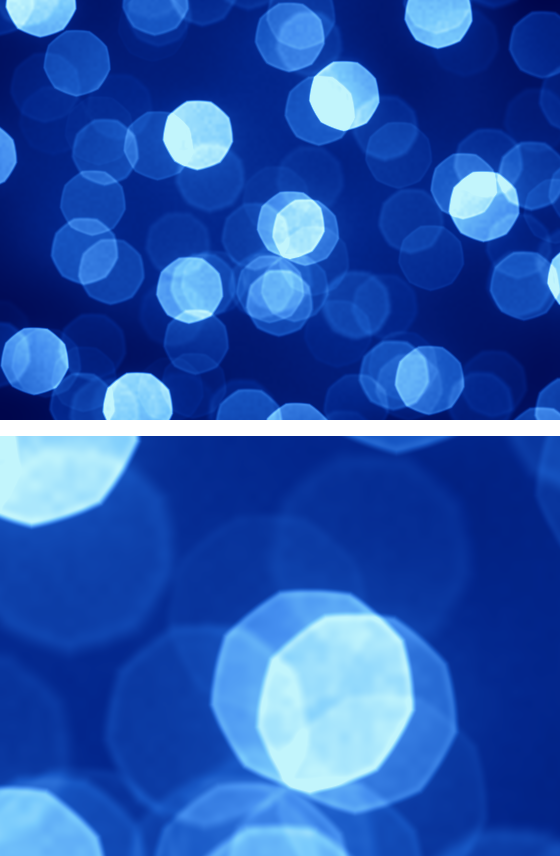
Top, the full canvas; bottom, a detail of the centre.
Reproduce this background procedurally as a WebGL 2 fragment shader.

```glsl
#version 300 es
precision highp float;
// Blue bokeh: translucent, slightly polygonal lens discs over a cloudy navy ground.
// Three scattered layers (faint, medium, bright) add up to one light level,
// which a six-step colour ramp turns into navy, blue, sky and pale cyan.

uniform vec2 u_resolution;
out vec4 fragColor;

const float TAU = 6.2831853;
const float DISC_RADIUS = 0.083;   // all lengths are in canvas heights
const float BLADES = 9.0;          // sides of the lens aperture
const float MARGIN = 0.07;         // how far disc centres may lie off canvas

const vec3 RAMP[6] = vec3[6](
    vec3(0.00, 0.02, 0.29), vec3(0.01, 0.15, 0.55), vec3(0.09, 0.34, 0.77),
    vec3(0.27, 0.56, 0.94), vec3(0.47, 0.79, 0.99), vec3(0.76, 0.96, 0.99));

// Integer hash: two random values in 0..1 for a pair of whole numbers
vec2 hash2(ivec2 cell) {
    uvec2 v = uvec2(cell) * 1664525u + 1013904223u;
    v.x += v.y * 1664525u;
    v.y += v.x * 1664525u;
    v ^= v >> 16u;
    v.x += v.y * 1664525u;
    v.y += v.x * 1664525u;
    v ^= v >> 16u;
    return vec2(v >> 8u) / 16777216.0;
}

float valueNoise(vec2 p) {
    ivec2 cell = ivec2(floor(p));
    vec2 f = fract(p);
    f = f * f * (3.0 - 2.0 * f);
    float low = mix(hash2(cell).x, hash2(cell + ivec2(1, 0)).x, f.x);
    float high = mix(hash2(cell + ivec2(0, 1)).x, hash2(cell + ivec2(1, 1)).x, f.x);
    return mix(low, high, f.y);
}

// Signed distance to a polygon whose sides bulge towards a circle
float apertureDistance(vec2 p, float radius) {
    float sector = TAU / BLADES;
    float angle = mod(atan(p.y, p.x) + 0.2, sector) - 0.5 * sector;
    float r = length(p);
    return mix(r, r * cos(angle) / cos(0.5 * sector), 0.6) - radius;
}

// Light of one disc: tilted fill, thin bright rim and soft outer glow
float discLight(vec2 p, float radius, float strength, float softness, vec2 tilt) {
    float d = apertureDistance(p, radius);
    float fill = 1.0 - smoothstep(-softness, softness, d);
    float shade = 0.96 + dot(p, tilt) / radius;
    float rimOffset = (d + softness) / (0.7 * softness + 0.001);
    float rim = 0.28 * min(strength, 0.9) * exp(-rimOffset * rimOffset);
    float glow = 0.09 * strength * exp(-max(d, 0.0) / 0.025) * (1.0 - fill);
    return strength * fill * shade + rim + glow;
}

// Sum of scattered discs; scatter 0 spreads them evenly, 1 lets them cluster
float discLayer(vec2 p, float aspect, int count, int seed, float scatter,
                vec2 strengthRange, vec2 softnessRange) {
    float light = 0.0;
    vec2 start = hash2(ivec2(seed, 911));
    vec2 span = vec2(aspect, 1.0) + 2.0 * MARGIN;
    for (int i = 0; i < count; i++) {
        vec2 placeRnd = hash2(ivec2(i, seed));
        vec2 shapeRnd = hash2(ivec2(i, seed + 57));
        vec2 tiltRnd = hash2(ivec2(i, seed + 131));
        vec2 even = start + float(i) * vec2(0.75488, 0.56984);
        vec2 centre = fract(even + scatter * placeRnd) * span - MARGIN;
        float rank = fract(start.x + float(i) * 0.61803);
        float strength = mix(strengthRange.x, strengthRange.y, rank);
        float softness = mix(softnessRange.x, softnessRange.y, shapeRnd.x);
        float radius = DISC_RADIUS * mix(0.95, 1.03, shapeRnd.y);
        light += discLight(p - centre, radius, strength,
                           max(softness, 1.2 / u_resolution.y), (tiltRnd - 0.5) * 0.4);
    }
    return light;
}

// Cloudy ground, darker towards the left corners
float groundLight(vec2 p, float aspect) {
    float clouds = 0.7 * valueNoise(p * 2.6 + 3.7) + 0.3 * valueNoise(p * 6.0 + 11.3);
    vec2 fromCentre = (p - vec2(0.58 * aspect, 0.52)) / vec2(aspect, 1.0);
    return 0.15 + 1.05 * clouds - 0.55 * smoothstep(0.35, 0.8, length(fromCentre));
}

vec3 rampColour(float level) {
    vec3 colour = RAMP[0];
    for (int i = 1; i < 6; i++) {
        colour = mix(colour, RAMP[i], clamp(level - float(i - 1), 0.0, 1.0));
    }
    return colour;
}

void main() {
    vec2 p = gl_FragCoord.xy / u_resolution.y;
    float aspect = u_resolution.x / u_resolution.y;

    float light = groundLight(p, aspect);
    light += discLayer(p, aspect, 62, 17, 1.0, vec2(0.12, 0.55), vec2(0.003, 0.009));
    light += discLayer(p, aspect, 22, 43, 0.3, vec2(0.65, 1.35), vec2(0.003, 0.005));
    light += discLayer(p, aspect, 13, 76, 0.12, vec2(1.5, 4.2), vec2(0.003, 0.004));

    // Fine mottling inside the lit areas
    light *= 0.97 + 0.06 * valueNoise(p * 110.0);
    fragColor = vec4(rampColour(light), 1.0);
}
```
